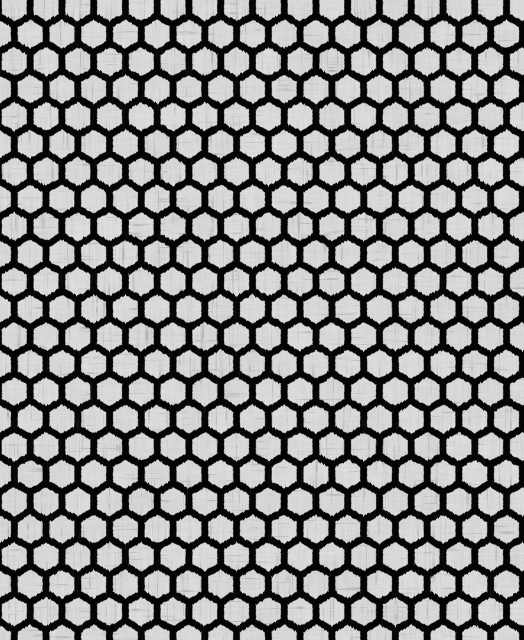
A WebGL 1 fragment shader for this pattern:

```glsl
precision highp float;
// Black honeycomb net on pale woven cloth, with frayed cell edges and uneven threads.

uniform vec2 u_resolution;

const float CELLS_ACROSS = 16.5;            // cell pitches across the canvas width
const vec2  CELL_OFFSET = vec2(0.45, 0.892); // centre of the first cell, in pitches
const vec2  LATTICE = vec2(1.0, 1.7320508);  // rectangular repeat holding two cells
const float CELL_APOTHEM = 0.392;           // half width of a pale cell
const float EDGE_SOFTNESS = 0.026;
const float FRAY_UP = 0.065;                // ragged ends of the upright threads
const float FRAY_SIDE = 0.018;              // ragged ends of the level threads
const float THREADS = 22.0;                 // threads per cell pitch
const vec3  INK = vec3(0.015);
const vec3  CLOTH = vec3(0.845);
const float WEAVE_DEPTH = 0.075;
const float SLUB_DEPTH = 0.15;
const float INK_FLECK = 0.07;

float hash(vec2 p) {
    return fract(sin(dot(p, vec2(12.9898, 78.233))) * 43758.5453);
}

float noise(vec2 p) {
    vec2 i = floor(p);
    vec2 f = fract(p);
    f = f * f * (3.0 - 2.0 * f);
    float low = mix(hash(i), hash(i + vec2(1.0, 0.0)), f.x);
    float high = mix(hash(i + vec2(0.0, 1.0)), hash(i + vec2(1.0)), f.x);
    return mix(low, high, f.y);
}

// Offset from the nearest centre of the staggered cells.
vec2 cellOffset(vec2 p) {
    vec2 a = mod(p + 0.5 * LATTICE, LATTICE) - 0.5 * LATTICE;
    vec2 b = mod(p, LATTICE) - 0.5 * LATTICE;
    return dot(a, a) < dot(b, b) ? a : b;
}

// Signed distance to a hexagon with upright sides.
float hexagon(vec2 p, float apothem) {
    p = abs(p);
    return max(p.x, dot(p, vec2(0.5, 0.8660254))) - apothem;
}

void main() {
    float pixel = CELLS_ACROSS / u_resolution.x;
    vec2 p = gl_FragCoord.xy * pixel - CELL_OFFSET;

    // Long, thin noise cells act as the two sets of threads.
    float warp = noise(p * vec2(THREADS, 1.7) + 31.0);
    float weft = noise(p * vec2(1.9, THREADS) + 67.0);

    // Threads slide along their length and fray the cell edges.
    vec2 fray = vec2(FRAY_SIDE * (weft - 0.5), FRAY_UP * (warp - 0.5));
    float edge = hexagon(cellOffset(p + fray), CELL_APOTHEM);
    float softness = max(EDGE_SOFTNESS, 0.7 * pixel);
    float cell = 1.0 - smoothstep(-softness, softness, edge);

    // Fine weave, sparse dark slubs and a slow change of tone.
    float grain = noise(p * THREADS * 1.2 + 11.0);
    float weave = 0.4 * warp + 0.35 * weft + 0.25 * grain - 0.5;
    float warpSlub = smoothstep(0.72, 0.98, noise(p * vec2(THREADS, 0.8) + 113.0));
    float weftSlub = smoothstep(0.76, 0.98, noise(p * vec2(1.3, THREADS) + 151.0));
    float slub = max(warpSlub, weftSlub) * noise(p * vec2(5.0, 6.0) + 83.0);
    float tone = 0.02 * (noise(p * 0.9 + 5.0) - 0.5);
    vec3 cloth = CLOTH + WEAVE_DEPTH * weave - SLUB_DEPTH * slub + tone;

    // Pale warp threads show faintly through the ink.
    float fleck = smoothstep(0.65, 1.0, warp) * grain;
    vec3 ink = INK + INK_FLECK * fleck;

    gl_FragColor = vec4(mix(ink, cloth, cell), 1.0);
}
```
